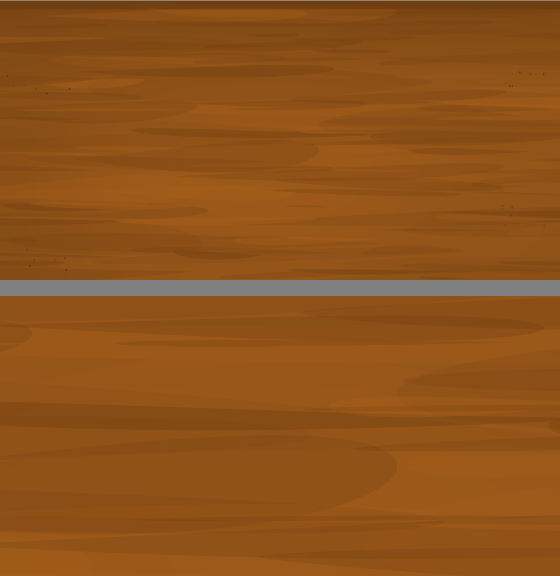
Top: the whole. Bottom: its middle third, enlarged.
Reproduce this texture procedurally as a Shadertoy shader.

```glsl
const vec3 SHADE = vec3(0.44, 0.245, 0.065);
const vec3 AMBER = vec3(0.67, 0.375, 0.10);
const vec3 WOOD  = vec3(0.565, 0.325, 0.095);
const vec3 SPECK = vec3(0.30, 0.16, 0.05);
const vec3 RIM   = vec3(0.62, 0.59, 0.55);

// Four random values from an index and a seed, without sine
vec4 hash4(float index, float seed) {
    vec4 h = fract(vec4(index, seed, index + seed, index - seed)
                   * vec4(0.1031, 0.1030, 0.0973, 0.1099) + 0.137);
    h += dot(h, h.wzxy + 33.33);
    return fract((h.xxyz + h.yzzw) * h.zywx);
}

// Bright zone a little below the middle of the board
float glow(vec2 p) {
    vec2 q = (p - vec2(0.97, 0.36)) / vec2(0.72, 0.34);
    return exp(-dot(q, q));
}

// Coverage of a bent brush stroke with one blunt and one tapering end
float stroke(vec2 p, float halfLength, float thickness, float tilt,
             float bend, float taper, float px) {
    float u = p.x / halfLength;
    float v = p.y - tilt * p.x - bend * (u * u - 0.3);
    float blunt = pow(max(1.0 + u, 0.0), 0.5);
    float tail = pow(max(1.0 - u, 0.0), taper);
    float halfWidth = thickness * blunt * tail;
    float edge = clamp(0.5 - (abs(v) - halfWidth) / px, 0.0, 1.0);
    return edge * min(1.0, halfWidth / px);
}

// Scatter translucent strokes; each range is (smallest, largest)
vec3 addStrokes(vec3 color, vec2 p, int count, float seed, vec2 lengths,
                vec2 widths, vec2 opacity, float px) {
    for (int i = 0; i < count; i++) {
        float id = float(i);
        vec4 a = hash4(id + 1.0, seed);
        vec4 b = hash4(id + 71.0, seed + 13.7);
        vec2 center = vec2(mix(-0.15, 2.15, a.x),
                           fract(id * 0.618034 + seed * 0.17 + 0.04 * a.y));
        vec2 q = p - center;
        q.x *= b.x < 0.5 ? -1.0 : 1.0;
        float thickness = mix(widths.x, widths.y, a.w * a.w);
        float cover = stroke(q, mix(lengths.x, lengths.y, a.z), thickness,
                             0.07 * (b.y - 0.5), thickness * (b.z - 0.5) * 1.6,
                             mix(0.5, 1.6, b.w), px);
        bool isLight = fract(a.y * 7.3 + b.x) < 0.12 + 0.6 * glow(center);
        vec3 tone = isLight ? AMBER : SHADE;
        color = mix(color, tone, cover * mix(opacity.x, opacity.y, b.z));
    }
    return color;
}

// Small clusters of dark specks close to the left and right ends
vec3 addSpecks(vec3 color, vec2 p, float px) {
    vec4 heights = vec4(0.07, 0.23, 0.70, 0.73);
    for (int k = 0; k < 4; k++) {
        vec2 home = vec2(k % 2 == 0 ? 0.12 : 1.91, heights[k]);
        for (int i = 0; i < 9; i++) {
            vec4 h = hash4(float(i) + 5.0, float(k) * 9.1 + 2.3);
            vec2 q = p - home - (h.xy - 0.5) * vec2(0.26, 0.09);
            float d = length(q * vec2(1.0, 0.8)) - mix(0.001, 0.0035, h.z);
            float dot1 = clamp(0.5 - d / px, 0.0, 1.0);
            color = mix(color, SPECK, dot1 * mix(0.3, 0.75, h.w));
        }
    }
    return color;
}

void mainImage(out vec4 fragColor, in vec2 fragCoord) {
    float px = 1.0 / iResolution.y;
    vec2 p = fragCoord * px;
    p.x *= 2.0 * iResolution.y / iResolution.x;

    // Broad shading of the board
    vec3 color = mix(WOOD, AMBER, 0.45 * glow(p));
    color = mix(color, SHADE, 0.55 * smoothstep(0.68, 1.0, p.y));
    color = mix(color, SHADE, 0.20 * smoothstep(0.5, 0.0, p.x));

    // Wide washes, then streaks, then fine grain
    color = addStrokes(color, p, 30, 3.0, vec2(0.35, 0.85),
                       vec2(0.020, 0.060), vec2(0.10, 0.28), px);
    color = addStrokes(color, p, 52, 8.0, vec2(0.16, 0.50),
                       vec2(0.008, 0.022), vec2(0.15, 0.42), px);
    color = addStrokes(color, p, 34, 17.0, vec2(0.08, 0.35),
                       vec2(0.003, 0.008), vec2(0.15, 0.40), px);
    color = addSpecks(color, p, px);

    // Dark upper edge with a thin pale rim
    float band = smoothstep(-px, px, p.y - 0.967);
    color = mix(color, SHADE * 0.96, 0.75 * band);
    float rim = clamp((p.y - 0.9972) / px + 0.5, 0.0, 1.0);
    color = mix(color, RIM, rim);

    fragColor = vec4(color, 1.0);
}
```
